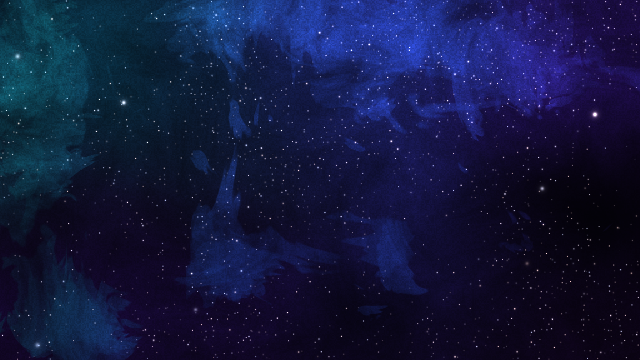
Write a WebGL 2 fragment shader that draws this texture.

```glsl
#version 300 es
precision highp float;
// Night sky painted in watercolour: soft colour glows over a dark ground,
// torn-edged washes cut from warped layered sines, fine paper grain,
// and three sizes of stars scattered on jittered cells.
uniform vec2 u_resolution;
out vec4 fragColor;

const vec3 GROUND = vec3(0.046, 0.014, 0.086);
const vec3 BLACK  = vec3(0.010, 0.006, 0.030);
const vec3 PLUM   = vec3(0.075, 0.030, 0.185);
const vec3 VIOLET = vec3(0.120, 0.050, 0.310);
const vec3 INDIGO = vec3(0.085, 0.080, 0.290);
const vec3 TEAL   = vec3(0.030, 0.170, 0.240);
const vec3 BLUE   = vec3(0.120, 0.165, 0.480);

vec3 hash3(vec2 cell, float seed) {
  vec3 h = fract(vec3(cell.xyx + seed * 17.3) * vec3(0.1031, 0.1030, 0.0973));
  h += dot(h, h.yxz + 33.33);
  return fract((h.xxy + h.yzz) * h.zyx);
}

// Layered sines, each octave turned and bent by the one before.
float waves(vec2 p, float seed, float gain) {
  const mat2 turn = mat2(0.8, 0.6, -0.6, 0.8);
  float sum = 0.0, amplitude = 0.5;
  p += seed * vec2(3.7, 5.9);
  for (int i = 0; i < 6; i++) {
    p = turn * p * 1.75;
    p += 0.6 * sin(p.yx + seed);
    sum += amplitude * sin(p.x) * cos(p.y);
    amplitude *= gain;
  }
  return sum;
}

float glow(vec2 p, vec2 centre, vec2 radius) {
  vec2 d = (p - centre) / radius;
  return exp(-dot(d, d));
}

// Soft underpainting.
vec3 underpaint(vec2 p) {
  vec3 c = GROUND;
  c = mix(c, PLUM, 0.8 * glow(p, vec2(0.45, 0.10), vec2(0.75, 0.25)));
  c = mix(c, VIOLET, glow(p, vec2(1.55, 0.86), vec2(0.52, 0.38)));
  c = mix(c, INDIGO, 0.9 * glow(p, vec2(1.08, 0.55), vec2(0.30, 0.50)));
  c = mix(c, TEAL, glow(p, vec2(0.25, 0.90), vec2(0.58, 0.38)));
  c = mix(c, BLUE, 0.8 * glow(p, vec2(1.06, 1.00), vec2(0.40, 0.26)));
  c = mix(c, BLACK, 0.95 * glow(p, vec2(1.62, 0.36), vec2(0.30, 0.22)));
  return mix(c, BLACK, 0.6 * glow(p, vec2(1.00, 0.08), vec2(0.22, 0.20)));
}

// Where the brighter washes gather.
float washDensity(vec2 p) {
  float d = 0.80 * glow(p, vec2(1.10, 0.95), vec2(0.30, 0.20));
  d += 0.65 * glow(p, vec2(1.43, 0.83), vec2(0.20, 0.18));
  d += 0.45 * glow(p, vec2(0.62, 0.95), vec2(0.28, 0.20));
  d += 0.75 * glow(p, vec2(0.05, 0.70), vec2(0.24, 0.36));
  d += 0.85 * glow(p, vec2(0.20, 0.07), vec2(0.24, 0.15));
  d += 0.65 * glow(p, vec2(0.65, 0.27), vec2(0.13, 0.12));
  return d + 0.70 * glow(p, vec2(1.07, 0.31), vec2(0.06, 0.11));
}

vec3 washTint(vec2 p) {
  float across = p.x + 0.4 * (1.0 - p.y);
  vec3 tint = mix(vec3(0.06, 0.34, 0.41), vec3(0.16, 0.27, 0.76),
                  smoothstep(0.15, 1.10, across));
  tint = mix(tint, vec3(0.19, 0.16, 0.62), smoothstep(1.15, 1.6, p.x));
  return tint * mix(0.60, 1.0, smoothstep(0.2, 0.7, p.y));
}

// One star per cell at most; chance sets how many cells are lit.
vec3 stars(vec2 p, float cells, float radius, float halo, float chance, float seed) {
  vec2 cell = floor(p * cells);
  vec3 h = hash3(cell, seed);
  vec3 look = hash3(cell, seed + 5.0);
  float d = length(p - (cell + 0.16 + 0.68 * h.xy) / cells);
  float r = radius * mix(0.8, 1.2, look.x);
  float light = exp(-d * d / (r * r)) + halo * exp(-d * d / (r * r * 6.0));
  vec3 tint = mix(vec3(1.0, 0.84, 0.76), vec3(0.80, 0.86, 1.0), look.y);
  return tint * light * mix(0.2, 1.1, look.z * look.z) * step(h.z, chance);
}

void main() {
  vec2 p = gl_FragCoord.xy / u_resolution.y;
  float mottle = waves(p * 6.0, 7.0, 0.72);
  vec2 bend = 0.11 * vec2(waves(p * 2.0, 1.0, 0.56), waves(p * 2.0, 2.0, 0.56));
  vec3 c = underpaint(p + bend) * (1.0 + 0.26 * mottle);

  // Overlapping translucent washes with crisp torn edges.
  float density = washDensity(p + 0.4 * bend);
  vec3 tint = washTint(p) * (1.0 + 0.2 * mottle);
  for (int i = 0; i < 4; i++) {
    float layer = float(i);
    float ragged = waves(p * (2.6 + 1.3 * layer), 3.0 + layer, 0.70);
    float field = 0.85 * ragged + density - 0.52 - 0.06 * layer;
    float mask = smoothstep(0.0, 0.11, field);
    c = mix(c, tint, mask * clamp(0.31 + 0.18 * mottle, 0.05, 0.6));
  }

  // Paper grain.
  float grain = hash3(floor(p * 288.0), 9.0).x - 0.5;
  c *= 1.0 + 0.24 * grain;

  // Stars, thickened in drifting clusters.
  float crowd = clamp(1.0 + 1.5 * waves(p * 3.0, 11.0, 0.6), 0.3, 2.2);
  c += stars(p, 67.0, 0.0016, 0.0, 0.19 * crowd, 1.0);
  c += stars(p, 31.0, 0.0021, 0.04, 0.16 * crowd, 2.0);
  c += 1.5 * stars(p, 5.0, 0.0050, 0.12, 0.22, 3.0);
  fragColor = vec4(clamp(c, 0.0, 1.0), 1.0);
}
```
